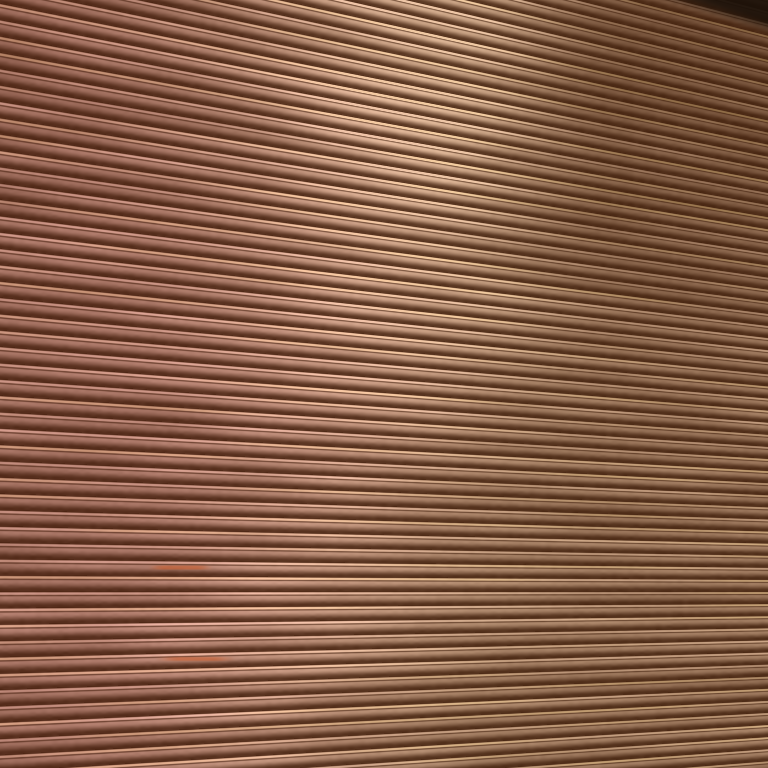
A WebGL 1 fragment shader for this texture:

```glsl
precision highp float;
// Copper-brown corrugated shutter: about 54 ribs stacked up the middle, converging
// to the right in perspective. Each rib is a round body, a fine groove and a pale
// rim; a soft overhead light, per-rib variation and fine grain are laid over them.
uniform vec2 u_resolution;

float hash(vec2 p) {
  return fract(sin(dot(p, vec2(127.1, 311.7))) * 43758.5453);
}

float noise(vec2 p) {
  vec2 i = floor(p), f = fract(p);
  f = f * f * (3.0 - 2.0 * f);
  return mix(mix(hash(i), hash(i + vec2(1.0, 0.0)), f.x),
             mix(hash(i + vec2(0.0, 1.0)), hash(i + 1.0), f.x), f.y);
}

// Soft band of half width r around c, widened by the pixel footprint w
float band(float x, float c, float r, float w) {
  return 1.0 - smoothstep(r - 0.5 * w, r + 0.5 * w + 0.03, abs(x - c));
}

// Brightness across one rib, from its shadowed foot (0) to its top edge (1)
float ribProfile(float f, float w) {
  float body = 0.06 + 0.60 * smoothstep(0.06, 0.62, f);
  body *= 1.0 - smoothstep(0.92 - 0.5 * w, 0.97 + 0.5 * w, f);
  body = mix(body, 0.16, 0.8 * band(f, 0.74, 0.03, w));
  return mix(body, 0.95, 0.85 * band(f, 0.86, 0.045, w));
}

// Broad illumination: a streak from the top, a dim upper right and left corner
float lighting(vec2 p) {
  float streak = exp(-pow((p.x - 0.36 - 0.20 * p.y) / 0.21, 2.0));
  float hotspot = exp(-dot((p - vec2(0.53, 0.88)) * vec2(6.5, 3.2),
                           (p - vec2(0.53, 0.88)) * vec2(6.5, 3.2)));
  float shadow = smoothstep(0.58, 0.82, p.x) * smoothstep(0.30, 0.95, p.y);
  float corner = (1.0 - smoothstep(0.0, 0.35, p.x)) * smoothstep(0.5, 1.0, p.y);
  return 0.82 + 0.24 * streak + 0.26 * hotspot - 0.34 * shadow - 0.10 * corner;
}

void main() {
  vec2 p = gl_FragCoord.xy / u_resolution;

  // Ribs fan out about the one that lies level
  float depth = 1.0 - 0.26 * p.x;
  float t = (p.y - 0.23) / depth * 47.0 + 20.0;
  float w = 47.0 / (depth * u_resolution.y);
  float rib = floor(t);
  float f = fract(t);

  // Relief, light and uneven finish
  float tone = ribProfile(f, w) * lighting(p);
  tone *= 0.93 + 0.14 * hash(vec2(rib, 3.0));
  tone *= 0.90 + 0.20 * noise(vec2(p.x * 9.0, rib * 0.7));
  tone += 0.05 * (noise(p * vec2(140.0, 320.0)) - 0.5);
  tone += 0.07 * (lighting(p) - 0.75);

  // Copper ramp, rosy on the left and tan toward the right
  vec3 color = mix(vec3(0.29, 0.155, 0.08), vec3(0.86, 0.70, 0.62),
                   clamp(tone * 1.08, -0.2, 1.15));
  float rosy = 1.0 - smoothstep(0.15, 0.75, p.x + 0.25 * abs(p.y - 0.45));
  color *= mix(vec3(0.99, 1.0, 0.93), vec3(1.04, 0.95, 0.98), rosy);
  color += vec3(0.02, 0.025, -0.03) * band(f, 0.86, 0.06, w)
         * smoothstep(0.3, 0.9, noise(vec2(p.x * 5.0, rib * 3.1)));

  // Two short orange scuffs low on the left
  for (int i = 0; i < 2; i++) {
    float k = float(i);
    vec2 d = abs(p - vec2(0.235 + 0.02 * k, 0.261 - 0.119 * k));
    float scuff = (1.0 - smoothstep(0.02, 0.045 + 0.01 * k, d.x))
                * (1.0 - smoothstep(0.001, 0.004, d.y));
    color = mix(color, vec3(0.78, 0.36, 0.18), 0.6 * scuff);
  }

  // Dark lintel clipping the top right corner
  float lintel = smoothstep(-0.012, 0.012, p.y - 1.0 + 0.32 * (p.x - 0.89));
  color = mix(color, vec3(0.10, 0.06, 0.03), 0.9 * lintel);

  gl_FragColor = vec4(clamp(color, 0.0, 1.0), 1.0);
}
```
